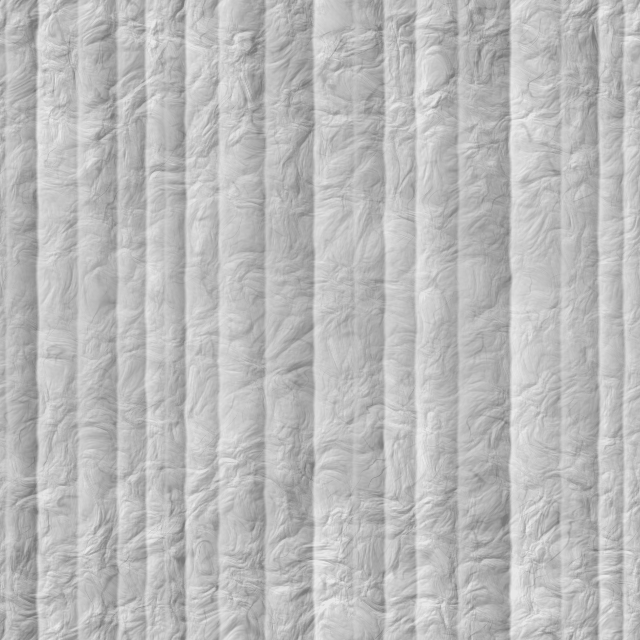
Give the GLSL for this texture, as a Shadertoy shader.

```glsl
const float TAU = 6.2831853;
const float FOLDS = 18.0;

float hash(vec2 p) {
    vec3 q = fract(vec3(p.xyx) * vec3(0.1031, 0.1030, 0.0973));
    q += dot(q, q.yzx + 33.33);
    return fract((q.x + q.y) * q.z);
}

// Slope contribution of one lattice corner, wrapped to the period
float corner(vec2 cell, vec2 offset, float period, float seed) {
    float angle = TAU * hash(mod(cell, period) + seed * 17.3);
    return dot(vec2(cos(angle), sin(angle)), offset);
}

float gradientNoise(vec2 uv, float period, float seed) {
    vec2 p = uv * period;
    vec2 cell = floor(p);
    vec2 f = p - cell;
    vec2 u = f * f * f * (f * (f * 6.0 - 15.0) + 10.0);
    vec2 e = vec2(1.0, 0.0);
    float low = mix(corner(cell, f, period, seed),
                    corner(cell + e.xy, f - e.xy, period, seed), u.x);
    float high = mix(corner(cell + e.yx, f - e.yx, period, seed),
                     corner(cell + e.xx, f - e.xx, period, seed), u.x);
    return mix(low, high, u.y);
}

vec2 warp(vec2 uv, float period, float amount) {
    return uv + amount * vec2(gradientNoise(uv, period, 1.0),
                              gradientNoise(uv, period, 2.0));
}

// Puffy stone surface: rounded lumps separated by creases
float stoneHeight(vec2 uv) {
    vec2 p = warp(warp(uv, 11.0, 0.04), 34.0, 0.012);
    float height = 0.0;
    float amplitude = 1.0;
    float period = 17.0;
    for (int i = 0; i < 5; i++) {
        height += amplitude * abs(gradientNoise(p, period, float(i) + 3.0));
        amplitude *= 0.47;
        period *= 2.0;
    }
    return height;
}

// Thin broken cracks that lean up to the right
float cracks(vec2 uv, float period, float seed) {
    vec2 p = warp(warp(uv, 15.0, 0.035), 48.0, 0.013);
    p.y -= p.x;
    float line = 1.0 - smoothstep(0.0, 0.085, abs(gradientNoise(p, period, seed)));
    float broken = smoothstep(-0.08, 0.3, gradientNoise(uv, 21.0, seed + 5.0));
    return line * broken;
}

// Left border of a fold, unevenly spaced but periodic
float foldEdge(float index) {
    float turn = TAU * index / FOLDS;
    return (index + 0.55 * cos(turn - 5.76) + 0.35 * cos(3.0 * turn - 3.665)) / FOLDS;
}

// Returns the brightness offset and the surface roughness of the folds
vec2 folds(float x, float softness) {
    vec2 result = vec2(0.0, 1.0);
    for (int i = -1; i < int(FOLDS); i++) {
        float index = float(i);
        float left = foldEdge(index);
        float t = clamp((x - left) / (foldEdge(index + 1.0) - left), 0.0, 1.0);
        float id = mod(index, FOLDS);
        float depth = 0.7 + 0.6 * hash(vec2(id, 4.0));
        float tone = 0.05 * cos(7.0 * TAU * index / FOLDS - 2.93);
        float shade = tone + depth * mix(0.07, -0.09, pow(t, 1.3));
        shade += 0.04 * exp(-9.0 * t);
        float roughness = mix(0.4, 1.0, smoothstep(0.0, 0.28, t));
        float cover = smoothstep(left - softness, left + softness, x);
        result = mix(result, vec2(shade, roughness), cover);
    }
    return result;
}

void mainImage(out vec4 fragColor, in vec2 fragCoord) {
    vec2 uv = fragCoord / iResolution.xy;
    vec2 toLight = vec2(-0.0018, 0.0022);

    // Vertical folds with slightly uneven borders
    float wobble = 0.004 * gradientNoise(uv, 24.0, 31.0);
    vec2 fold = folds(uv.x + wobble, 0.0035);

    // Relief lit from the upper left, calmer around mid height
    float height = stoneHeight(uv);
    float slope = height - stoneHeight(uv + toLight);
    float calm = 0.86 + 0.24 * cos(TAU * (uv.y - 0.03));
    float relief = 0.75 * clamp(slope, -0.16, 0.14) + 0.10 * (height - 0.42);
    relief -= 0.10 * cracks(uv, 15.0, 41.0) + 0.06 * cracks(uv, 29.0, 47.0);

    // Broad stains and fine grain
    float stains = 0.06 * gradientNoise(uv, 7.0, 53.0);
    float grain = 0.02 * gradientNoise(uv, 190.0, 59.0);

    float gray = 0.74 + fold.x * (0.85 + 0.15 * calm);
    gray += relief * fold.y * calm + stains + grain;
    fragColor = vec4(vec3(clamp(gray, 0.48, 0.91)), 1.0);
}
```
